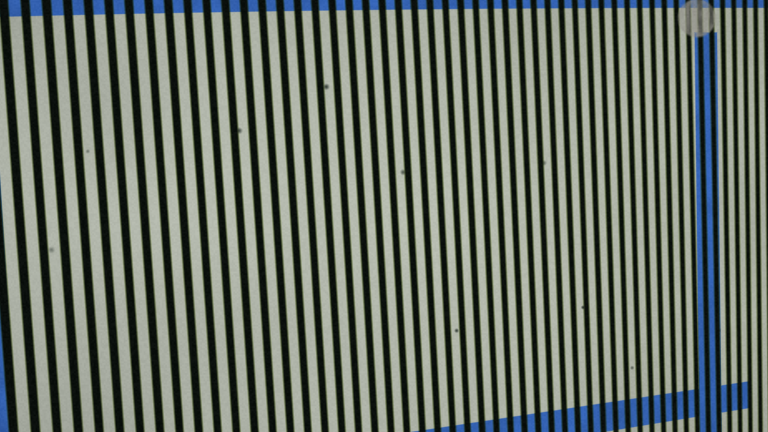
This pattern is drawn by a Shadertoy shader. Its source:

```glsl
// Pale sheet under about fifty dark bars that narrow towards the right, edged by
// blue tape. Bars come from a logarithmic phase whose period shrinks linearly;
// tape is made of soft half planes, and hashed specks and grain add the wear.

const vec3 PAPER = vec3(0.685, 0.705, 0.660);
const vec3 INK   = vec3(0.040, 0.060, 0.048);
const vec3 TAPE  = vec3(0.210, 0.395, 0.720);
const vec3 DISC  = vec3(0.600, 0.590, 0.560);

const float PERIOD_LEFT = 0.0512;   // bar spacing at the left, in canvas heights
const float SHRINK      = 0.0155;   // loss of spacing per canvas height
const float ANCHOR      = 0.7998;   // x of bar zero at mid height
const float BAR_HALF    = 0.208;    // half bar width, in periods
const float BAR_BLUR    = 0.0036;
const float WIDTH_VARY  = 0.012;
const float TILT_LEFT   = 0.075;
const float TILT_LOSS   = 0.065;
const float FRINGE      = 0.0005;   // colour fringe along the bars
const float TAPE_BLUR   = 0.0022;
const float TAPE_END    = 1.738;
const vec2  DISC_CENTRE = vec2(1.613, 0.042);
const float DISC_RADIUS = 0.044;
const int   SPECKS      = 11;
const float GRAIN       = 0.035;
const float GRAIN_CELLS = 260.0;

float hash(vec2 p) {
    vec3 q = fract(vec3(p.xyx) * 0.1031);
    q += dot(q, q.yzx + 33.33);
    return fract((q.x + q.y) * q.z);
}

float noise(vec2 p) {
    vec2 i = floor(p), f = fract(p);
    f = f * f * (3.0 - 2.0 * f);
    return mix(mix(hash(i), hash(i + vec2(1, 0)), f.x),
               mix(hash(i + vec2(0, 1)), hash(i + vec2(1, 1)), f.x), f.y);
}

// Coverage of a shape from its signed distance
float fill(float d, float blur) {
    float w = max(blur, 0.7 / iResolution.y);
    return 1.0 - smoothstep(-w, w, d);
}

// Signed distance to the nearest bar, negative inside
float barDistance(vec2 p, float across) {
    float tilt = TILT_LEFT - TILT_LOSS * across * across;
    float u = p.x - tilt * (p.y - 0.5);
    float period = max(PERIOD_LEFT - SHRINK * u, 0.004);
    float phase = log((PERIOD_LEFT - SHRINK * ANCHOR) / period) / SHRINK;
    float index = floor(phase + 0.5);
    float halfWidth = BAR_HALF + WIDTH_VARY * (hash(vec2(index + 90.0, 7.0)) - 0.5);
    return (abs(phase - index) - halfWidth) * period;
}

float tapeCoverage(vec2 p) {
    float top = p.y - (0.039 - 0.025 * p.x + 0.0075 * p.x * p.x);
    float left = p.x - 0.06 * (p.y - 0.405);
    float column = max(abs(p.x - 1.633 - 0.0115 * p.y) - 0.026, 0.075 - p.y);
    float run = TAPE_END - p.x;
    float slanted = max(max(0.882 + 0.15 * run - p.y, p.y - 0.944 - 0.165 * run), -run);
    return fill(min(min(top, left), min(column, slanted)), TAPE_BLUR);
}

float speckCoverage(vec2 p, float width) {
    float cover = 0.0;
    for (int i = 0; i < SPECKS; i++) {
        float k = float(i);
        vec2 centre = vec2((k + hash(vec2(k, 3.0))) / float(SPECKS) * width,
                           0.06 + 0.8 * hash(vec2(k, 17.0)));
        float radius = mix(0.006, 0.011, hash(vec2(k, 29.0)));
        float strength = mix(0.2, 0.8, hash(vec2(k, 41.0)));
        cover = max(cover, strength * (1.0 - smoothstep(0.0, radius, length(p - centre))));
    }
    return cover;
}

void mainImage(out vec4 fragColor, in vec2 fragCoord) {
    // Canvas heights, with y running downwards
    vec2 p = vec2(fragCoord.x, iResolution.y - fragCoord.y) / iResolution.y;
    float width = iResolution.x / iResolution.y;
    float across = p.x / width;

    // Sheet, tape and specks below the bars
    vec3 color = PAPER * (0.97 + 0.06 * noise(p * 4.0));
    color = mix(color, TAPE * (0.94 + 0.12 * noise(p * 25.0)), tapeCoverage(p));
    color = mix(color, INK * 2.0, speckCoverage(p, width));

    // Bars, with blue fading first for an olive edge
    float d = barDistance(p, across);
    vec3 bars = vec3(fill(d, BAR_BLUR), fill(d + FRINGE * 0.3, BAR_BLUR),
                     fill(d - FRINGE, BAR_BLUR));
    color = mix(color, INK, bars);

    // Worn translucent disc over the corner of the tape
    float disc = fill(length(p - DISC_CENTRE) - DISC_RADIUS, 0.004);
    color = mix(color, DISC, disc * mix(0.4, 0.8, noise(p * vec2(130.0, 60.0))));

    // Uneven light and fine grain
    vec2 c = vec2(across, p.y) - 0.5;
    color *= 1.03 - 0.22 * dot(c, c);
    color += GRAIN * (noise(p * GRAIN_CELLS) - 0.5);
    fragColor = vec4(clamp(color, 0.0, 1.0), 1.0);
}
```
